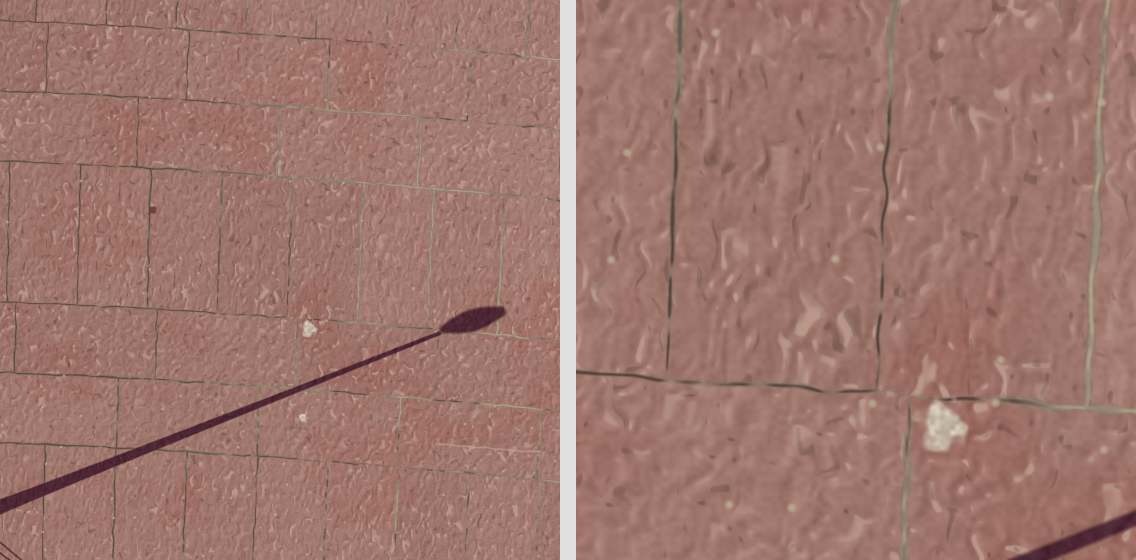
Left, the full canvas; right, a detail of the centre.
Give the GLSL for this texture, as a Shadertoy shader.

```glsl
// Worn clay paving: one upright course of bricks, then two lying courses, repeated
// down a gently bowed layout. Value noise wears the joints and pits the clay, and
// a long tapered shadow of a street lamp crosses the lower half.

#define UNIT 0.1256                    // short side of a brick
#define FIRST_JOINT 0.0365             // height of the first bed joint, from the top
#define JOINT_HALF 0.0021              // half width of a joint
#define WOBBLE 0.0035                  // unevenness of the brick edges
#define CLAY vec3(0.628, 0.468, 0.428)
#define CLAY_RED vec3(0.620, 0.425, 0.390)
#define FLECK vec3(0.735, 0.610, 0.555)
#define MORTAR vec3(0.550, 0.480, 0.410)
#define PALE vec3(0.740, 0.680, 0.590)
#define CRACK vec3(0.300, 0.220, 0.205)
#define SHADOW vec3(0.285, 0.140, 0.190)

float hash(vec2 p) {
    return fract(sin(dot(p, vec2(127.1, 311.7))) * 43758.5453);
}

float noise(vec2 p) {
    vec2 i = floor(p), f = fract(p);
    f = f * f * (3.0 - 2.0 * f);
    return mix(mix(hash(i), hash(i + vec2(1, 0)), f.x),
               mix(hash(i + vec2(0, 1)), hash(i + vec2(1, 1)), f.x), f.y);
}

// 1 inside the half width, 0 outside, with a soft edge
float band(float d, float halfWidth, float soft) {
    return 1.0 - smoothstep(halfWidth - soft, halfWidth + soft, d);
}

// x: distance to the segment, y: position along it from 0 to 1
vec2 segment(vec2 p, vec2 a, vec2 b) {
    vec2 ab = b - a;
    float h = clamp(dot(p - a, ab) / dot(ab, ab), 0.0, 1.0);
    return vec2(length(p - a - ab * h), h);
}

// Ragged round stain
float stain(vec2 p, vec2 centre, float radius) {
    float d = length(p - centre) + (noise(p * 170.0) - 0.5) * radius;
    return band(d, radius, 0.4 * radius);
}

// Distances to the nearest upright and bed joint (xy), brick id (zw)
vec4 bricks(vec2 p, out bool upright) {
    const float shift[7] = float[7](0.54, 0.67, -0.04, 0.12, 0.22, -0.33, 0.62);
    float bow = p.x * (0.04 + 0.03 * p.x);
    float v = (p.y - FIRST_JOINT - bow) / UNIT + 2.0;
    float period = floor(v / 4.0), f = v - 4.0 * period;
    upright = f < 2.0;
    float top = upright ? 0.0 : floor(f);
    float tall = upright ? 2.0 : 1.0, wide = 3.0 - tall;
    float course = 3.0 * period + max(top - 1.0, 0.0);
    float lean = (f - top - 0.5 * tall) * (0.02 + 0.045 * p.x);
    float u = p.x / UNIT - shift[clamp(int(course), 0, 6)] + lean;
    float column = floor(u / wide);
    vec2 local = vec2(u - column * wide, f - top);
    vec2 edge = min(local, vec2(wide, tall) - local) * UNIT;
    return vec4(edge, column, course);
}

void mainImage(out vec4 fragColor, in vec2 fragCoord) {
    vec2 p = fragCoord / iResolution.xy;
    p.y = 1.0 - p.y;                   // courses are counted from the top
    float px = 1.0 / iResolution.y;

    // Layout with uneven edges
    vec2 wobble = vec2(noise(p * 60.0), noise(p * 60.0 + 37.0)) - 0.5;
    bool upright;
    vec4 brick = bricks(p + WOBBLE * wobble, upright);

    // Clay: tone per brick, cloudy blotches, pitted relief and pale flecks
    float cloud = noise(p * 9.0) * 0.6 + noise(p * 27.0) * 0.4;
    vec3 color = mix(CLAY, CLAY_RED, smoothstep(0.45, 0.85, cloud) * 0.8);
    color += 0.025 * (hash(brick.zw + 5.0) - 0.5) + 0.03 * (p.x - 0.5) * (1.0 - p.y);
    vec2 q = p * (upright ? vec2(200.0, 95.0) : vec2(165.0, 125.0));
    q += 1.6 * vec2(noise(p * 75.0), noise(p * 75.0 + 19.0));
    float pit = noise(q);
    float relief = pit - noise(q + vec2(0.55, 0.35));
    float grain = noise(p * 330.0) - 0.5;
    color += 0.09 * relief + 0.04 * grain;
    float wear = smoothstep(0.25, 0.75, noise(p * 14.0 + 8.0));
    color = mix(color, FLECK, smoothstep(0.74, 0.95, pit) * mix(0.35, 0.9, wear));
    color *= 1.0 - 0.16 * smoothstep(0.80, 0.95, noise(q + 51.0));

    // Joints: mortar, dark gaps mostly at the left, pale filling at the right
    float age = noise(p * 11.0 + 3.0), ragged = noise(p * 95.0 + 7.0);
    float d = min(brick.x, brick.y);
    float halfWidth = JOINT_HALF * (0.5 + 0.6 * age + 0.6 * ragged);
    float soft = max(px, 0.0009);
    float sound = mix(0.45, 0.95, smoothstep(0.25, 0.65, age));
    color = mix(color, MORTAR + 0.08 * grain, band(d, halfWidth, soft) * sound);
    float gap = smoothstep(0.25, 0.7, ragged + 0.45 - 0.75 * p.x);
    color = mix(color, CRACK, band(d, 0.4 * halfWidth, soft) * gap * 0.85);
    float filled = smoothstep(0.45, 0.7, age) * smoothstep(0.2, 0.75, p.x);
    color = mix(color, PALE, band(d, 0.5 * halfWidth, soft) * filled * 0.75);

    // Scattered pale specks, a few stains and a scratch
    vec2 cell = floor(p * 32.0);
    vec2 spot = vec2(hash(cell + 2.0), hash(cell + 9.0)) * 0.6 + 0.2;
    float speck = band(length(p * 32.0 - cell - spot), 0.07, 0.05);
    color = mix(color, PALE, speck * step(0.88, hash(cell)) * 0.8);
    float chalk = stain(p, vec2(0.552, 0.588), 0.012);
    chalk = max(chalk, stain(p, vec2(0.540, 0.747), 0.006));
    chalk = max(chalk, stain(p, vec2(0.197, 0.052), 0.005));
    color = mix(color, vec3(0.82, 0.79, 0.71) + 0.2 * grain, chalk * 0.85);
    color = mix(color, CRACK * vec3(1.3, 0.9, 0.9), stain(p, vec2(0.272, 0.376), 0.007) * 0.8);
    float scratch = segment(p + WOBBLE * wobble, vec2(0.78, 0.794), vec2(0.965, 0.807)).x;
    color = mix(color, PALE, band(scratch, 0.0012, soft) * 0.7);

    // Lamp shadow: tapered pole, leaf-shaped head, two thin wires in the corner
    vec2 pole = segment(p, vec2(-0.02, 0.913), vec2(0.785, 0.595));
    vec2 head = segment(p, vec2(0.792, 0.588), vec2(0.893, 0.557));
    float shade = band(pole.x, mix(0.0145, 0.0035, sqrt(pole.y)), 0.0018);
    float leaf = 0.007 + 0.011 * sin(3.14159 * head.y) + 0.003 * head.y;
    shade = max(shade, band(head.x, leaf, 0.004));
    for (float i = 0.0; i < 2.0; i++) {
        float wire = segment(p, vec2(-0.01, 0.96 + 0.02 * i), vec2(0.05 - 0.02 * i, 1.01)).x;
        shade = max(shade, 0.8 * band(wire, 0.0017, 0.0013));
    }
    vec3 dark = SHADOW + 0.05 * relief + 0.05 * grain;
    color = mix(color, dark, shade * 0.96);

    fragColor = vec4(clamp(color, 0.0, 1.0), 1.0);
}
```
